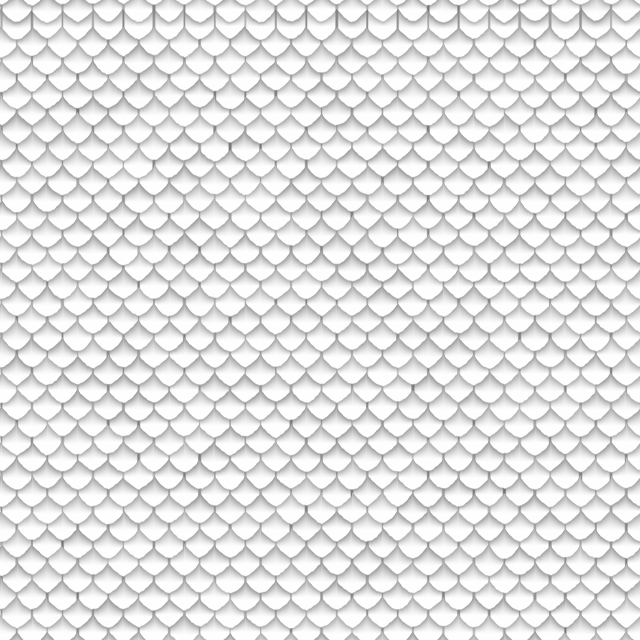
Give the GLSL for this pattern, as a WebGL 2 fragment shader.

```glsl
#version 300 es
precision highp float;
// Overlapping white scales, 21 across and 37 rows, with soft grey shadows and dark seams.
uniform vec2 u_resolution;
out vec4 fragColor;

const vec2 REPEATS = vec2(21.0, 37.0);

vec3 hash3(vec2 p) {
    vec3 q = fract(p.xyx * vec3(0.1031, 0.1030, 0.0973));
    q += dot(q, q.yxz + 33.33);
    return fract((q.xxy + q.yzz) * q.zyx);
}

// Smooth one-dimensional noise in -0.5..0.5, separate for each row
float wobble(float x, float row) {
    float i = floor(x);
    float a = hash3(vec2(i, row + 71.0)).x;
    float b = hash3(vec2(i + 1.0, row + 71.0)).x;
    return mix(a, b, smoothstep(0.0, 1.0, x - i)) - 0.5;
}

// Column position; rows alternate by half a scale, and the top rows break step
float columnPosition(float x, float row) {
    float parity = mod(row + step(35.0, row), 2.0);
    return x - 0.05 + 0.5 * parity;
}

vec2 scaleId(float column, float row) {
    return mod(vec2(floor(column), row), REPEATS);
}

// Height of a scale's lower edge: rounded tip, sloping sides
float lowerEdge(float x, float row) {
    float column = columnPosition(x, row);
    vec3 rnd = hash3(scaleId(column, row));
    float side = abs(fract(column) - 0.5) * 2.0;
    float rise = mix(0.64, 0.82, rnd.x) * pow(side, mix(1.25, 1.95, rnd.y));
    return row + 0.734 + 0.12 * (rnd.z - 0.5) + rise + 0.05 * wobble(x * 14.0, row);
}

// Grey level on the exposed part of one scale
float scaleShade(vec2 p, float row, float pixel) {
    float column = columnPosition(p.x, row);
    vec3 rnd = hash3(scaleId(column, row) + 113.0);

    // Shadow from the row above, fading out at a level line
    float depth = max(lowerEdge(p.x, row + 1.0) - p.y, 0.0);
    float aboveLine = p.y - row - 0.734 - mix(0.52, 0.72, rnd.x);
    float fade = clamp(1.0 - depth / max(depth + aboveLine, 0.05), 0.0, 1.0);
    float shade = 0.995 - mix(0.31, 0.41, rnd.y) * pow(fade, 1.45);

    // Seam between neighbours, varying in width and darkness
    vec3 seamRnd = hash3(scaleId(column + 0.5, row) + 219.0);
    float toSeam = 0.5 - abs(fract(column) - 0.5);
    float width = mix(0.015, 0.05, seamRnd.x);
    float seam = 1.0 - smoothstep(width - pixel, width + pixel, toSeam);
    return mix(shade, mix(0.44, 0.62, seamRnd.y), seam * mix(0.6, 1.0, seamRnd.z));
}

void main() {
    vec2 p = gl_FragCoord.xy / u_resolution * REPEATS;
    vec2 pixel = REPEATS / u_resolution;
    float baseRow = floor(p.y - 0.734);
    float shade = 0.6;

    // Paint upward so each row overlaps the one below it
    for (int i = -2; i <= 1; i++) {
        float row = baseRow + float(i);
        float cover = smoothstep(-pixel.y, pixel.y, p.y - lowerEdge(p.x, row));
        shade = mix(shade, scaleShade(p, row, pixel.x), cover);
    }
    fragColor = vec4(vec3(shade), 1.0);
}
```
